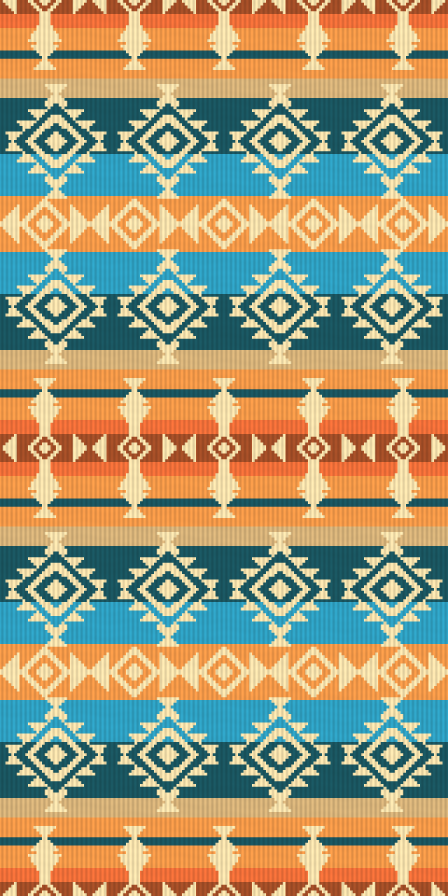
Reproduce this pattern procedurally as a Shadertoy shader.

```glsl
// Striped woven blanket: stepped diamonds, fringes and hourglass trees on coloured bands.
// The canvas is snapped to a stitch grid and folded into mirrored bands; each motif is
// a mask from simple distances, laid in cream over the band colour, then ribbed.

const float STITCHES = 160.0;   // stitches across the canvas
const float BAND_PERIOD = 160.0; // stitches per vertical repeat
const float RIBS = 96.0;
const float TAU = 6.2831853;
const vec3 CREAM  = vec3(0.95, 0.87, 0.665);
const vec3 ORANGE = vec3(0.94, 0.59, 0.28);
const vec3 RED    = vec3(0.93, 0.43, 0.22);
const vec3 BROWN  = vec3(0.63, 0.30, 0.15);
const vec3 TAN    = vec3(0.83, 0.69, 0.47);
const vec3 TEAL   = vec3(0.10, 0.33, 0.37);
const vec3 BLUE   = vec3(0.18, 0.62, 0.75);

// Distance from the centre line of the nearest repeat
float fold(float x, float period) {
    return abs(mod(x, period) - 0.5 * period);
}

bool within(float x, float low, float high) {
    return x >= low && x < high;
}

// Ground stripes by distance d from the red centre line
vec3 bandColor(float d) {
    if (d < 5.0) return BROWN;
    if (d < 10.0) return RED;
    if (d < 18.0) return ORANGE;
    if (d < 21.0) return TEAL;
    if (d < 28.0) return ORANGE;
    if (d < 35.0) return TAN;
    if (d < 55.0) return TEAL;
    if (d < 70.0) return BLUE;
    return ORANGE;
}

// Concentric diamond: cream core, ground ring, cream rim
bool ringedDiamond(float r, float core, float ring, float rim) {
    return r < core || within(r, ring, rim);
}

// Two triangles meeting tip to tip; a runs outward from the tip
bool bowtie(float a, float across, float len, float slope) {
    return a < len && across < a * slope;
}

// Large diamond with saw-tooth fringe, linking lozenge and hourglass tips
bool fringedDiamond(float u, float v) {
    float r = u + 1.1 * v;
    if (r < 15.0) return ringedDiamond(r, 4.0, 8.0, 11.5);
    if (v < 3.5) return (20.0 - u) + 0.6 * v > 3.8;
    if (v < 14.0) return r < 16.0 + 8.0 * fract(v / 4.0);
    return v < 20.5 && u < abs(v - 17.0) + 0.6;
}

// Half width of the stepped tree growing away from the red centre line
float treeWidth(float d) {
    if (d < 8.0) return 1.6;
    if (d < 15.0) return 1.6 + 0.65 * (d - 8.0);
    if (d < 16.0) return 2.6;
    if (d < 21.0) return 22.0 - d;
    if (d < 25.0) return d - 20.0;
    return 0.0;
}

// Small diamond, bowties and trees on the red band
bool redMotif(float u, float d) {
    float r = u + d;
    if (r < 6.5) return ringedDiamond(r, 2.5, 4.5, 6.5);
    return u < treeWidth(d) || bowtie(16.0 - u, d, 6.5, 0.95);
}

// Open diamonds and bowties on the wide orange band
bool orangeMotif(float u, float w) {
    return ringedDiamond(u + w, 3.5, 6.5, 9.5) || bowtie(16.0 - u, w, 7.0, 1.15);
}

vec3 blanket(vec2 p) {
    // Stitch cell and its mirrored band position
    vec2 cell = floor(p) + 0.5;
    float d = 0.5 * BAND_PERIOD - fold(cell.y, BAND_PERIOD);
    float wide = fold(cell.x, 40.0);
    float narrow = fold(cell.x, 32.0);

    bool cream;
    if (d < 28.0) cream = redMotif(narrow, d);
    else if (d < 71.0) cream = fringedDiamond(wide, abs(d - 50.5));
    else cream = orangeMotif(narrow, 80.0 - d);
    vec3 color = cream ? CREAM : bandColor(d);

    // Vertical ribs and faint weft unevenness
    float rib = cos(p.x * RIBS / STITCHES * TAU);
    float weft = sin(p.y * 2.1 + sin(p.x * 0.37)) + sin(p.y * 0.73 + p.x * 0.19);
    return color * (1.0 + 0.075 * rib + 0.006 * weft);
}

void mainImage(out vec4 fragColor, in vec2 fragCoord) {
    // Smooth edges by averaging a 4 x 4 grid of samples
    vec3 sum = vec3(0.0);
    for (int j = 0; j < 4; j++) {
        for (int i = 0; i < 4; i++) {
            vec2 offset = (vec2(i, j) + 0.5) / 4.0 - 0.5;
            sum += blanket((fragCoord + offset) / iResolution.x * STITCHES);
        }
    }
    fragColor = vec4(sum / 16.0, 1.0);
}
```
